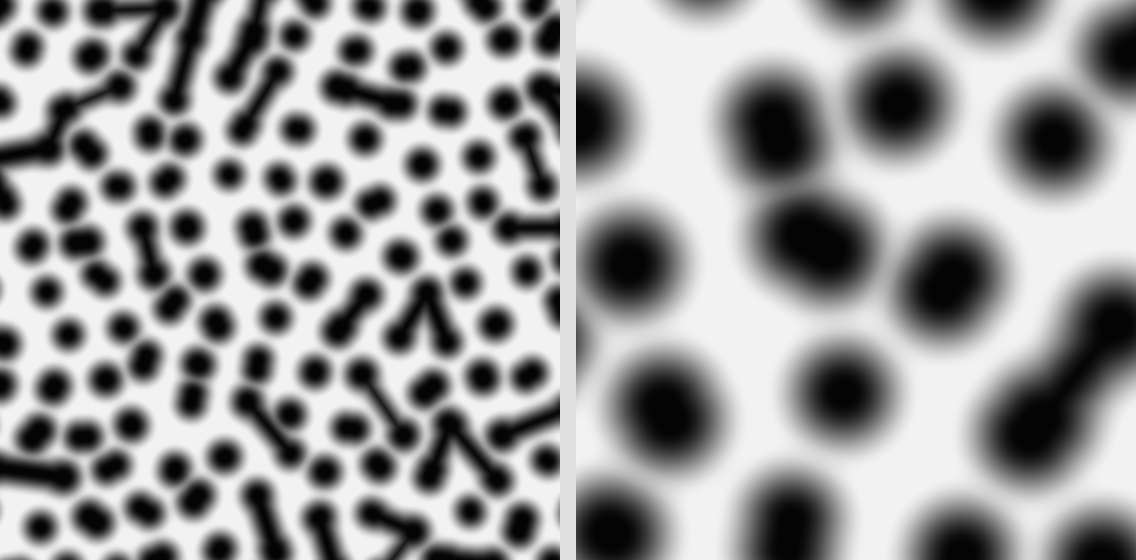
Left, the full canvas; right, a detail of the centre.
Give the GLSL for this pattern, as a Shadertoy shader.

```glsl
const float SPACING = 0.096;

vec3 hash3(vec2 cell) {
    vec3 q = fract(cell.xyx * vec3(0.1031, 0.1030, 0.0973));
    q += dot(q, q.yxz + 33.33);
    return fract((q.xxy + q.yzz) * q.zyx);
}

// Slow bending of the lattice rows
vec2 bend(vec2 p) {
    return 0.022 * sin(9.0 * p.yx + vec2(1.0, 4.2))
         + 0.010 * sin(17.0 * p.yx + 6.0 * p + vec2(2.3, 0.4));
}

// Centre of a grain: hexagonal lattice, bent and jittered
vec2 grainCentre(vec2 cell) {
    vec2 p = SPACING * vec2(cell.x + 0.5 * cell.y, 0.866 * cell.y);
    return p + bend(p) + 0.035 * (hash3(cell + 71.0).xy - 0.5);
}

float capsule(vec2 p, vec2 a, vec2 b, float radius) {
    vec2 pa = p - a, ba = b - a;
    float t = clamp(dot(pa, ba) / max(dot(ba, ba), 1e-7), 0.0, 1.0);
    return length(pa - ba * t) - radius;
}

float smoothUnion(float a, float b, float k) {
    float h = max(k - abs(a - b), 0.0) / k;
    return min(a, b) - 0.25 * k * h * h;
}

// One oval grain, sometimes joined to a neighbour by a neck
float grain(vec2 p, vec2 cell) {
    vec2 centre = grainCentre(cell);
    vec3 shape = hash3(cell + 23.0);
    vec3 link = hash3(cell + 157.0);

    float angle = 6.2832 * shape.x;
    vec2 axis = vec2(cos(angle), sin(angle));
    float neck = 1.0;

    float linkChance = 0.28 + 0.16 * sin(7.0 * centre.x - 4.0 * centre.y + 3.0);
    if (link.x < linkChance) {
        vec2 side = link.y < 0.33 ? vec2(1, 0) : link.y < 0.66 ? vec2(0, 1) : vec2(-1, 1);
        vec2 other = grainCentre(cell + side);
        axis = normalize(other - centre);
        neck = capsule(p, centre, other, mix(0.011, 0.022, link.z));
    }

    vec2 reach = axis * 0.011 * shape.y * shape.y;
    float body = capsule(p, centre - reach, centre + reach, mix(0.023, 0.027, shape.z));
    return smoothUnion(body, neck, 0.008);
}

void mainImage(out vec4 fragColor, in vec2 fragCoord) {
    vec2 p = fragCoord / iResolution.y;

    // Lattice cell under this point
    vec2 flatPos = (p - bend(p)) / SPACING;
    float row = flatPos.y / 0.866;
    vec2 home = floor(vec2(flatPos.x - 0.5 * row, row) + 0.5);

    // Merge the nearby grains
    float dist = 1.0;
    for (int y = -2; y <= 2; y++)
        for (int x = -2; x <= 2; x++)
            dist = smoothUnion(dist, grain(p, home + vec2(x, y)), 0.012);

    // Wide soft edge from black to pale grey
    float tone = mix(0.015, 0.95, smoothstep(-0.019, 0.022, dist));
    fragColor = vec4(vec3(tone), 1.0);
}
```
